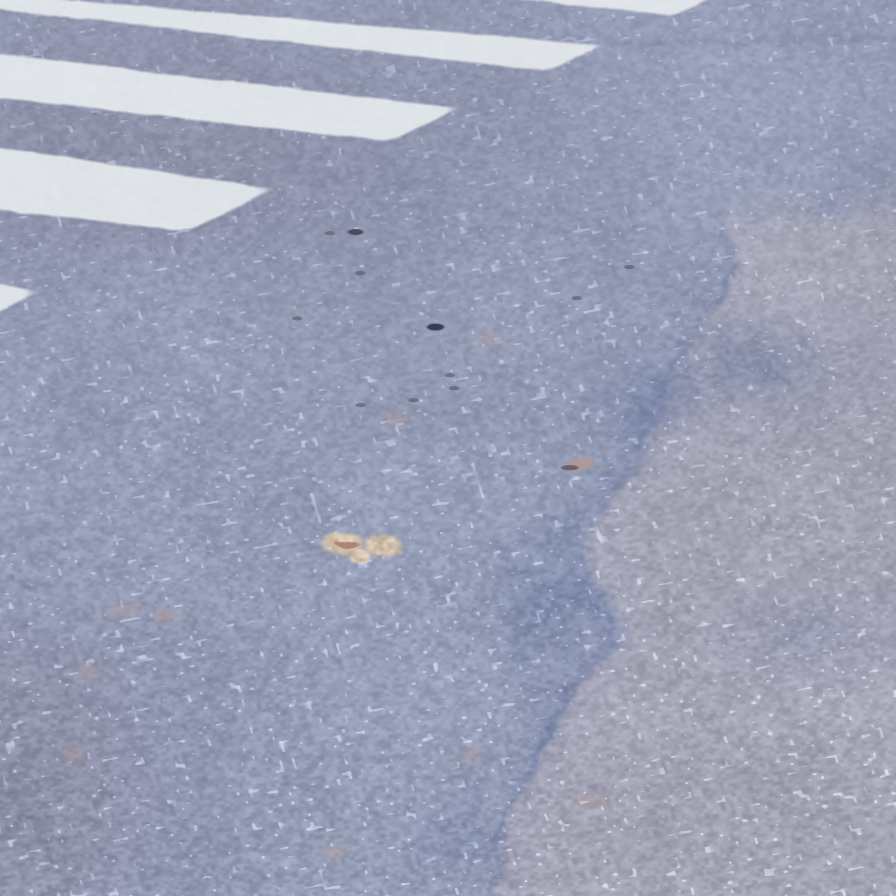
This texture is drawn by a WebGL 1 fragment shader. Its source:

```glsl
precision highp float;
// Worn asphalt with crosswalk bars, a dark seam beside a paler patch, and fallen leaves.
uniform vec2 u_resolution;

#define ASPHALT vec3(0.585, 0.617, 0.714)
#define PATCH vec3(0.645, 0.645, 0.708)
#define SHADE vec3(0.535, 0.545, 0.635)
#define SEAM_BLUE vec3(0.485, 0.525, 0.655)
#define PAINT vec3(0.875, 0.893, 0.912)
#define LEAF vec3(0.86, 0.78, 0.68)
#define RUST vec3(0.70, 0.60, 0.58)
#define BAR_GROWTH 1.275
#define GRAIN_SCALE 190.0
#define GRAIN_AMOUNT 0.15
#define SPECK_AMOUNT 0.16

float hash(vec2 p) {
  vec3 q = fract(vec3(p.xyx) * 0.1031);
  q += dot(q, q.yzx + 33.33);
  return fract((q.x + q.y) * q.z);
}

float noise(vec2 p) {
  vec2 i = floor(p), f = fract(p);
  f = f * f * (3.0 - 2.0 * f);
  return mix(mix(hash(i), hash(i + vec2(1.0, 0.0)), f.x),
             mix(hash(i + vec2(0.0, 1.0)), hash(i + 1.0), f.x), f.y);
}

float fbm(vec2 p) {
  float sum = 0.0, weight = 0.5;
  for (int i = 0; i < 4; i++) {
    sum += weight * noise(p);
    p = p * 2.03 + 17.3;
    weight *= 0.5;
  }
  return sum / 0.9375;
}

// Soft elliptical glow and crisp elliptical spot
float glow(vec2 p, vec2 center, vec2 radius) {
  vec2 d = (p - center) / radius;
  return exp(-dot(d, d));
}

float spot(vec2 p, vec2 center, vec2 radius) {
  return 1.0 - smoothstep(0.7, 1.2, length((p - center) / radius));
}

float bump(float x, float center, float width) {
  float d = (x - center) / width;
  return exp(-d * d);
}

// Signed distance to a line, positive on its left
float side(vec2 p, vec2 origin, vec2 direction) {
  vec2 d = normalize(direction), r = p - origin;
  return d.x * r.y - d.y * r.x;
}

float smoothMax(float a, float b, float k) {
  float h = max(k - abs(a - b), 0.0) / k;
  return max(a, b) + h * h * k * 0.25;
}

// Bars grow geometrically toward the viewer
float crosswalk(vec2 p) {
  float nearest = 1.0;
  for (int i = 0; i < 5; i++) {
    float n = float(i), growth = pow(BAR_GROWTH, n);
    float travel = (growth - 1.0) / (BAR_GROWTH - 1.0);
    vec2 tip = vec2(0.80, 1.005) - vec2(0.1265, 0.0553) * travel;
    vec2 cut = -vec2(0.048, 0.0227) * growth;
    float top = side(p, tip, vec2(1.0, -0.05 - 0.034 * n));
    float bottom = side(p, tip + cut, vec2(-1.0, 0.112));
    float end = side(p, tip, cut);
    float bar = smoothMax(max(top, bottom), end, 0.004 * growth);
    nearest = min(nearest, bar);
  }
  return nearest;
}

float seamX(float y) {
  return 0.553 + 0.33 * y + 0.042 * bump(y, 0.29, 0.045) - 0.038 * bump(y, 0.40, 0.055)
       + 0.036 * bump(y, 0.68, 0.05) - 0.022 * bump(y, 0.09, 0.05);
}

void main() {
  vec2 p = gl_FragCoord.xy / u_resolution;
  float pixel = 1.0 / u_resolution.y;
  float cloud = fbm(p * 9.0 + 4.0) - 0.5;
  float rough = fbm(p * 38.0) - 0.5;

  // Broad tones
  vec3 color = ASPHALT + 0.07 * cloud;
  color = mix(color, SHADE, 0.8 * glow(p, vec2(0.0, 0.12), vec2(0.20, 0.22)));
  color = mix(color, SHADE, 0.65 * glow(p, vec2(0.12, 0.84), vec2(0.45, 0.17)));

  // Pale patch to the right of the seam
  float across = p.x - seamX(p.y) + 0.022 * rough;
  float below = 0.755 + 0.25 * (p.x - 0.81) - p.y + 0.04 * cloud;
  float inside = smoothstep(-0.006, 0.014, across) * smoothstep(-0.03, 0.05, below);
  color = mix(color, PATCH + 0.07 * cloud, 0.9 * inside);

  // Damp seam, its pools and thin cracks
  float band = exp(-abs(across) / (across < 0.0 ? 0.035 : 0.009));
  float damp = 0.55 * band * smoothstep(0.0, 0.2, p.y) * (1.0 - smoothstep(0.55, 0.68, p.y));
  damp += 0.6 * glow(p, vec2(0.605, 0.32), vec2(0.06, 0.075)) * (1.0 - 0.7 * inside);
  damp += 0.6 * glow(p, vec2(0.715, 0.55), vec2(0.055, 0.03));
  damp += 0.6 * glow(p, vec2(0.83, 0.595), vec2(0.095, 0.04));
  damp += 0.35 * glow(p, vec2(0.90, 0.29), vec2(0.06, 0.03));
  damp += 0.35 * glow(p, vec2(0.50, 0.07), vec2(0.05, 0.05));
  damp += 0.3 * glow(p, vec2(0.93, 0.77), vec2(0.05, 0.015));
  float crack = bump(across, 0.0, 0.005) * (1.0 - smoothstep(0.2, 0.25, p.y));
  crack += bump(across, 0.0, 0.006) * smoothstep(0.64, 0.67, p.y) * (1.0 - smoothstep(0.73, 0.76, p.y));
  crack += 0.7 * bump(p.y, 0.949 + 0.03 * (p.x - 0.68) + 0.01 * rough, 0.005) * smoothstep(0.66, 0.72, p.x);
  color = mix(color, SEAM_BLUE, clamp(damp * (1.0 + 1.3 * rough) + 0.55 * crack, 0.0, 0.9));

  // Slanted aggregate grain, coarser near the viewer
  vec2 grainP = vec2(p.x + 0.3 * p.y, p.y * 1.35 - 0.25 * p.x) * GRAIN_SCALE;
  float near = mix(1.15, 0.65, p.y);
  float grain = 0.6 * noise(grainP) + 0.4 * noise(grainP * 0.53 + 31.0) - 0.5;
  color += GRAIN_AMOUNT * near * grain;
  float speck = smoothstep(0.80, 0.97, noise(grainP * 0.72 + 91.0));
  color += SPECK_AMOUNT * near * speck;

  // Scattered pebbles and rusty stains
  for (int i = 0; i < 9; i++) {
    float n = float(i);
    vec2 at = vec2(hash(vec2(n, 3.7)), hash(vec2(n, 8.1)));
    color = mix(color, SHADE * 0.65, 0.65 * spot(p, vec2(0.3, 0.52) + at * vec2(0.42, 0.3), vec2(0.006, 0.0025)));
    color = mix(color, RUST, 0.45 * glow(p, at.yx * vec2(0.9, 0.65), vec2(0.013, 0.008)));
  }
  color = mix(color, vec3(0.22, 0.24, 0.34), spot(p, vec2(0.486, 0.635), vec2(0.010, 0.004)));
  color = mix(color, vec3(0.28, 0.30, 0.39), spot(p, vec2(0.397, 0.741), vec2(0.009, 0.0035)));

  // Curled leaf and a smaller brown one
  vec2 leafP = p + 0.008 * vec2(rough, -rough);
  float leaf = max(spot(leafP, vec2(0.383, 0.393), vec2(0.023, 0.013)),
                   spot(leafP, vec2(0.428, 0.390), vec2(0.022, 0.012)));
  leaf = max(leaf, spot(leafP, vec2(0.401, 0.380), vec2(0.013, 0.008)));
  color = mix(color, LEAF + 0.25 * grain, 0.9 * leaf);
  color = mix(color, vec3(0.62, 0.46, 0.40), 0.8 * spot(leafP, vec2(0.388, 0.392), vec2(0.014, 0.004)));
  color = mix(color, RUST, 0.8 * spot(leafP, vec2(0.647, 0.481), vec2(0.020, 0.007)));
  color = mix(color, vec3(0.36, 0.32, 0.35), 0.8 * spot(p, vec2(0.636, 0.478), vec2(0.010, 0.003)));

  // Painted bars with slightly worn edges
  float bars = crosswalk(p) + 0.004 * rough;
  float edge = 0.0012 + pixel;
  vec3 paint = PAINT + 0.03 * cloud + 0.02 * grain;
  color = mix(color, paint, 1.0 - smoothstep(-edge, edge, bars));

  gl_FragColor = vec4(clamp(color, 0.0, 1.0), 1.0);
}
```
